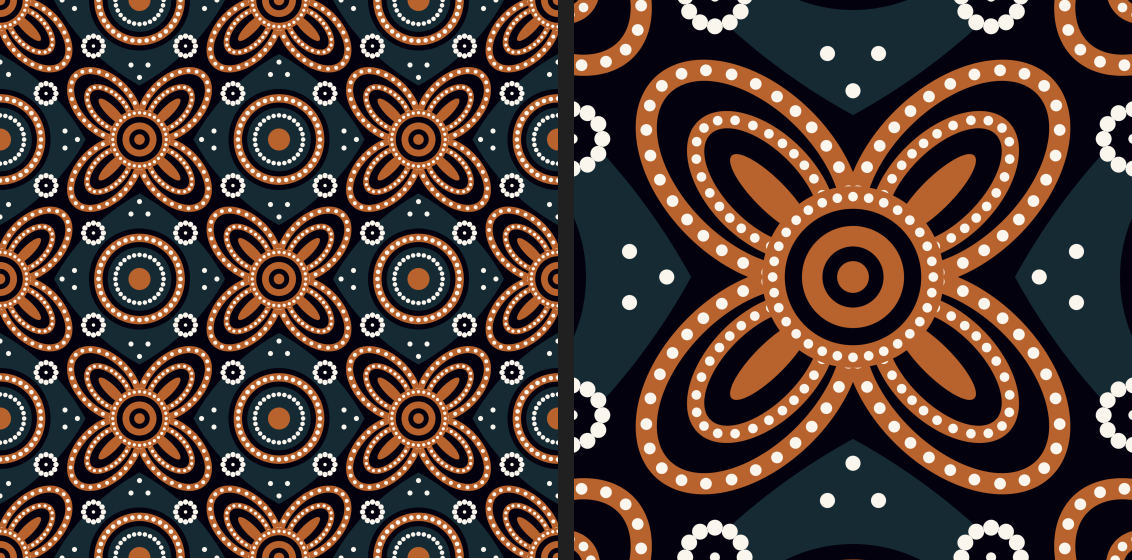
Left: the whole. Right: its middle third, enlarged.
A WebGL 2 fragment shader for this pattern:

```glsl
#version 300 es
precision highp float;
// Dotted four-petal flowers alternating with ringed medallions on dark curved diamonds.

uniform vec2 u_resolution;
out vec4 fragColor;

const float TAU = 6.2831853;
const vec3 NIGHT = vec3(0.010, 0.004, 0.055);
const vec3 TEAL = vec3(0.085, 0.165, 0.205);
const vec3 OCHRE = vec3(0.72, 0.385, 0.175);
const vec3 CREAM = vec3(0.98, 0.965, 0.93);

// Offset from the nearest integer point whose coordinates have an even sum.
vec2 checkerCell(vec2 p) {
  vec2 s = 0.5 * vec2(p.x + p.y, p.x - p.y);
  s -= floor(s + 0.5);
  return vec2(s.x + s.y, s.x - s.y);
}

float disc(vec2 p, float radius) {
  return length(p) - radius;
}

float ellipse(vec2 p, vec2 radii) {
  float k = length(p / radii);
  return k * (k - 1.0) / max(length(p / (radii * radii)), 1e-5);
}

// Evenly spaced dots around a circle.
float dotRing(vec2 p, float radius, float count, float dotRadius) {
  float sector = TAU / count;
  float a = atan(p.y, p.x);
  a -= sector * floor(a / sector + 0.5);
  return disc(length(p) * vec2(cos(a), sin(a)) - vec2(radius, 0.0), dotRadius);
}

// Dots around an ellipse, with a first-order correction for even arc spacing.
float dotEllipse(vec2 p, vec2 radii, int count, float dotRadius) {
  float skew = 0.5 * (radii.x - radii.y) / (radii.x + radii.y);
  float d = 1e3;
  for (int i = 0; i < count; i++) {
    float t = TAU * float(i) / float(count);
    t += skew * sin(2.0 * t);
    d = min(d, disc(p - radii * vec2(cos(t), sin(t)), dotRadius));
  }
  return d;
}

vec3 paint(vec3 base, vec3 ink, float d, float soft) {
  return mix(ink, base, smoothstep(-soft, soft, d));
}

// One outlined petal loop; p is measured along and across the petal.
vec3 petal(vec3 col, vec2 p, vec2 radii, float band, int count, float dotRadius, float soft) {
  col = paint(col, OCHRE, ellipse(p, radii), soft);
  col = paint(col, NIGHT, ellipse(p, radii - band), soft);
  return paint(col, CREAM, dotEllipse(p, radii - 0.5 * band, count, dotRadius), soft);
}

vec3 medallion(vec3 col, vec2 p, float soft) {
  vec2 q = abs(p);
  vec2 axis = vec2(max(q.x, q.y), min(q.x, q.y));

  // Curved diamond and concentric rings
  col = paint(col, TEAL, disc(q + 0.742, 1.545), soft);
  col = paint(col, NIGHT, disc(p, 0.362), soft);
  col = paint(col, OCHRE, disc(p, 0.325), soft);
  col = paint(col, NIGHT, disc(p, 0.265), soft);
  col = paint(col, TEAL, disc(p, 0.228), soft);
  col = paint(col, OCHRE, disc(p, 0.079), soft);
  col = paint(col, CREAM, dotRing(p, 0.294, 36.0, 0.016), soft);
  col = paint(col, CREAM, dotRing(p, 0.173, 28.0, 0.016), soft);

  // Three dots in each point
  float trio = min(disc(axis - vec2(0.466, 0.061), 0.018), disc(axis - vec2(0.555, 0.0), 0.018));
  col = paint(col, CREAM, trio, soft);

  // Corner rosettes
  vec2 rosette = q - 0.33;
  col = paint(col, NIGHT, disc(rosette, 0.07), soft);
  col = paint(col, CREAM, dotRing(rosette, 0.071, 12.0, 0.019), soft);
  return paint(col, CREAM, disc(rosette, 0.012), soft);
}

vec3 flower(vec3 col, vec2 p, float soft) {
  // Nested petals, folded into one diagonal quadrant
  vec2 q = abs(p);
  vec2 along = vec2(q.x + q.y, q.y - q.x) * 0.70711;
  col = petal(col, along - vec2(0.35, 0.0), vec2(0.322, 0.21), 0.052, 26, 0.014, soft);
  col = petal(col, along - vec2(0.308, 0.0), vec2(0.217, 0.13), 0.043, 24, 0.0115, soft);
  col = paint(col, OCHRE, ellipse(along - vec2(0.28, 0.0), vec2(0.13, 0.038)), soft);

  // Dotted collar and target centre
  col = paint(col, OCHRE, disc(p, 0.217), soft);
  col = paint(col, NIGHT, disc(p, 0.163), soft);
  col = paint(col, OCHRE, disc(p, 0.122), soft);
  col = paint(col, NIGHT, disc(p, 0.073), soft);
  col = paint(col, OCHRE, disc(p, 0.038), soft);
  return paint(col, CREAM, dotRing(p, 0.192, 32.0, 0.0115), soft);
}

void main() {
  // Four motif spacings across: two full repeats, measured from the top left
  float unit = 4.0 / u_resolution.x;
  vec2 p = vec2(gl_FragCoord.x, u_resolution.y - gl_FragCoord.y) * unit;
  float soft = 0.7 * unit;

  vec3 col = medallion(NIGHT, checkerCell(p + vec2(1.0, 0.0)), soft);
  col = flower(col, checkerCell(p), soft);

  // Thin pale margin along the bottom
  col = paint(col, vec3(1.0), gl_FragCoord.y / u_resolution.y - 0.0035, 0.001);
  fragColor = vec4(col, 1.0);
}
```
